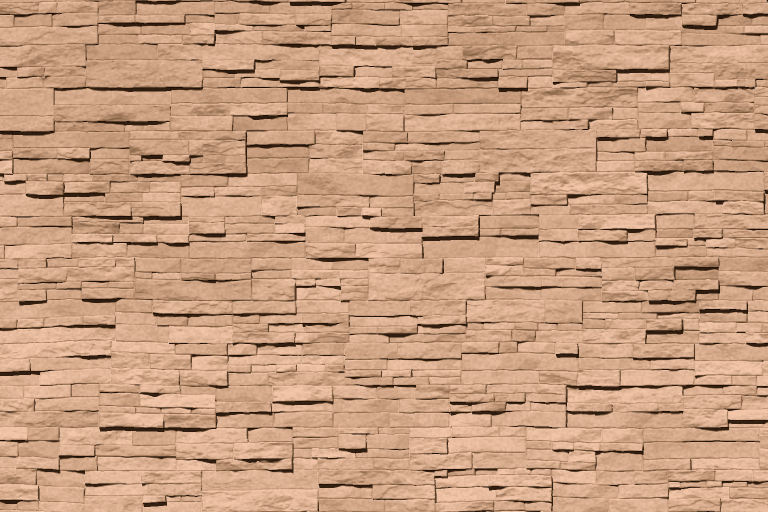
A Shadertoy shader for this texture:

```glsl
// Wall of stacked ledger stone: courses hold staggered panels, and each panel is
// split again and again into thin slabs of random depth, cut by slanted breaks and
// roughened. The relief is lit from above by its slope and a short shadow march.

const vec3  STONE        = vec3(0.84, 0.67, 0.55);
const vec3  TONE_CURVE   = vec3(1.0, 1.18, 1.5);  // shadows turn warmer
const vec2  LIGHT        = vec2(-0.26, 0.966);
const float COURSE       = 0.083;   // course height, canvas height = 1
const float PANEL        = 0.228;   // panel width
const float MIN_SLAB     = 0.034;   // slabs below this height stay whole
const float SLAB_DEPTH   = 0.0062;
const float PANEL_DEPTH  = 0.0060;
const float BEVEL        = 0.0024;
const float GROOVE       = 0.0014;
const float ROUGHNESS    = 0.0095;
const float TERRACE      = 0.0050;
const float BREAK_SLOPE  = 0.16;
const float SLOPE_STEP   = 0.0014;
const float SHADOW_STEP  = 0.0020;
const float EXPOSURE     = 1.0;
const float LIT_GAIN     = 0.13;
const float DARK_GAIN    = 0.36;
const float SHADOW_TONE  = 0.22;
const int   SAMPLES      = 2;       // per axis

float hash(vec2 p) {
    vec3 q = fract(p.xyx * 0.1031);
    q += dot(q, q.yzx + 33.33);
    return fract((q.x + q.y) * q.z);
}

float noise(vec2 p) {
    vec2 i = floor(p), f = fract(p);
    f = f * f * (3.0 - 2.0 * f);
    return mix(mix(hash(i), hash(i + vec2(1, 0)), f.x),
               mix(hash(i + vec2(0, 1)), hash(i + vec2(1, 1)), f.x), f.y);
}

float fbm(vec2 p) {
    float sum = 0.0, amp = 0.5;
    for (int i = 0; i < 4; i++) {
        sum += amp * noise(p);
        p = mat2(1.6, 1.2, -1.2, 1.6) * p + 7.3;
        amp *= 0.5;
    }
    return sum;
}

// Slab under p: x = random id, y = distance to its edge, z = panel id
vec3 slabAt(vec2 p, out vec2 centre) {
    float row = floor(p.y / COURSE);
    float shift = hash(vec2(row, 5.0)) * PANEL;
    float column = floor((p.x + shift) / PANEL);
    vec2 lo = vec2(column * PANEL - shift, row * COURSE);
    vec2 hi = lo + vec2(PANEL, COURSE);
    float panelId = hash(vec2(column + 31.0, row + 17.0));
    float id = panelId;

    for (int i = 0; i < 5; i++) {
        vec2 size = hi - lo;
        float chance = hash(vec2(id * 91.0, 3.0));
        float cut = mix(0.30, 0.70, hash(vec2(id * 67.0, 11.0)));
        float side = 0.0;
        if (size.x > size.y * (4.2 + 4.5 * chance)) {
            float x = lo.x + size.x * cut;
            side = step(x, p.x);
            if (side > 0.5) lo.x = x; else hi.x = x;
        } else if (size.y > MIN_SLAB && (i == 0 || chance < 0.8)) {
            float y = lo.y + size.y * cut;
            side = step(y, p.y);
            if (side > 0.5) lo.y = y; else hi.y = y;
        } else break;
        id = hash(vec2(id * 83.0 + 1.0, side * 19.0 + float(i)));
    }
    centre = 0.5 * (lo + hi);
    vec2 edge = min(p - lo, hi - p);
    return vec3(id, min(edge.x, edge.y), panelId);
}

// Lowest of a few random slanted planes that cut the slab
float breaks(vec2 q, vec2 seed) {
    float height = 0.0;
    for (int i = 0; i < 3; i++) {
        vec2 s = seed + float(i) * 9.0;
        vec2 dir = normalize(vec2(hash(s), hash(s + 3.0)) - vec2(0.5, 0.47));
        float start = mix(0.002, 0.030, hash(s + 6.0));
        height = min(height, BREAK_SLOPE * (start - dot(dir, q)));
    }
    return max(height, -0.004);
}

// Relief: x = height, y = distance to the joint, z = slab id, w = joint strength
vec4 relief(vec2 p) {
    vec2 wobble = vec2(noise(p * 60.0), noise(p * 60.0 + 50.0)) - 0.5;
    float sag = noise(p * vec2(5.0, 3.0)) - 0.5;
    vec2 centre, warped = p + 0.0022 * wobble + vec2(0.0, 0.009 * sag);
    vec3 slab = slabAt(warped, centre);
    vec2 seed = vec2(slab.x, slab.z) * 37.0;

    float rough = hash(seed + 2.0);
    float joint = mix(0.15, 1.0, hash(seed + 4.0));
    float grit = fbm(p * vec2(19.0, 34.0) + seed);
    float steps = 4.0 * (noise(p * vec2(12.0, 22.0) + seed * 1.7) + 0.6 * grit);
    float terrace = floor(steps) + smoothstep(0.75, 1.0, fract(steps));

    float height = SLAB_DEPTH * slab.x + PANEL_DEPTH * slab.z;
    height += ROUGHNESS * mix(0.35, 1.6, rough * rough) * grit;
    height += TERRACE * 0.25 * rough * terrace;
    height += breaks(warped - centre + 0.012 * (grit - 0.5), seed);
    height -= GROOVE * joint * (1.0 - smoothstep(0.0, BEVEL, slab.y));
    return vec4(height, slab.y, slab.x, joint);
}

float toneAt(vec2 p) {
    vec4 here = relief(p);
    vec2 slope = vec2(relief(p + vec2(SLOPE_STEP, 0)).x,
                      relief(p + vec2(0, SLOPE_STEP)).x) - here.x;
    float facing = -dot(slope, LIGHT) / SLOPE_STEP;
    float tone = EXPOSURE + (facing > 0.0 ? LIT_GAIN : DARK_GAIN) * tanh(facing * 1.5);

    // Joints, slab tint, grain and the paler foot of the wall
    tone *= 1.0 - 0.20 * here.w * (1.0 - smoothstep(0.0, BEVEL, here.y));
    tone += 0.10 * (hash(vec2(here.z * 59.0, 8.0)) - 0.5);
    tone += 0.08 * (noise(p * 240.0) - 0.5) + 0.12 * (fbm(p * 7.0) - 0.47);
    tone += 0.07 * (0.5 - p.y);

    // Shadow cast by slabs that stand out above
    float shadow = 0.0;
    for (int i = 1; i <= 4; i++) {
        float reach = SHADOW_STEP * float(i);
        float rise = relief(p + LIGHT * reach).x - here.x - 0.9 * reach;
        shadow = max(shadow, smoothstep(0.0, 0.0022, rise));
    }
    return clamp(tone, 0.2, 1.13) * mix(1.0, SHADOW_TONE, shadow);
}

void mainImage(out vec4 fragColor, in vec2 fragCoord) {
    vec3 color = vec3(0.0);
    for (int i = 0; i < SAMPLES * SAMPLES; i++) {
        vec2 offset = (vec2(i % SAMPLES, i / SAMPLES) + 0.5) / float(SAMPLES) - 0.5;
        float tone = toneAt((fragCoord + offset) / iResolution.y);
        color += STONE * pow(vec3(tone), TONE_CURVE);
    }
    fragColor = vec4(color / float(SAMPLES * SAMPLES), 1.0);
}
```
